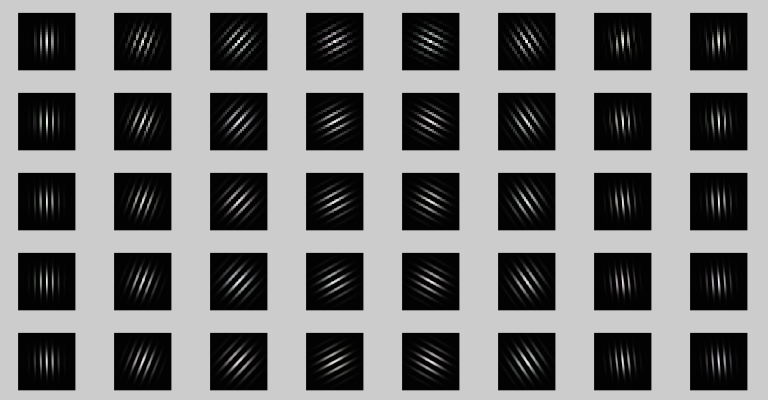
A Shadertoy shader for this pattern:

```glsl
// Grid of dark square tiles, each holding a tilted striped wavelet with a Gaussian falloff.

const vec2 GRID = vec2(8.0, 5.0);            // repeats across and down
const vec2 TILE_CENTER = vec2(0.487, 0.480); // tile centre within its cell
const vec2 TILE_SIZE = vec2(0.597, 0.718);   // tile side as a share of its cell
const vec3 PAPER = vec3(0.80);
const vec3 TILE_DARK = vec3(0.008);
const float STRIPE_PEAK = 0.96;
const float SPACING_UPRIGHT = 0.104;         // stripe period, in tile sides
const float SPACING_DIAGONAL = 0.137;
const float SPREAD_ACROSS = 1.20;            // envelope sigma, in stripe periods
const float SPREAD_ALONG = 1.22;
const float COARSE_SAMPLES = 21.0;           // samples per tile in the top row
const float SAMPLES_PER_ROW = 6.0;           // added for each row further down
const float ANGLE_JITTER = 1.5;              // degrees
const float TINT_AMOUNT = 0.07;

// Stripe direction of each column, in degrees from horizontal
const float STRIPE_ANGLE[8] = float[8](90.0, 69.0, 47.0, 29.0, -28.0, -56.0, 97.0, 94.0);

vec3 hash32(vec2 p) {
    vec3 q = fract(vec3(p.xyx) * vec3(0.1031, 0.1030, 0.0973));
    q += dot(q, q.yxz + 33.33);
    return fract((q.xxy + q.yzz) * q.zyx);
}

// Snaps a tile position to sample centres, blending over one pixel at sample edges
vec2 snapToSamples(vec2 p, float samples, vec2 pixel) {
    vec2 g = p * samples + 0.5;
    vec2 border = floor(g + 0.5);
    vec2 blend = clamp((g - border) / min(pixel * samples, 1.0), -0.5, 0.5);
    return (border + blend - 0.5) / samples;
}

// Positive half of a cosine wave under a Gaussian envelope
float wavelet(vec2 p, float angle) {
    vec2 direction = vec2(cos(angle), sin(angle));
    float diagonal = sin(2.0 * angle);
    float spacing = mix(SPACING_UPRIGHT, SPACING_DIAGONAL, diagonal * diagonal);
    float along = dot(p, direction) / spacing;
    float across = dot(p, vec2(direction.y, -direction.x)) / spacing;
    vec2 falloff = vec2(along / SPREAD_ALONG, across / SPREAD_ACROSS);
    return max(cos(6.28319 * across), 0.0) * exp(-0.5 * dot(falloff, falloff));
}

// Antialiased coverage of the unit square
float squareMask(vec2 p, vec2 pixel) {
    vec2 cover = clamp((0.5 - abs(p)) / pixel + 0.5, 0.0, 1.0);
    return cover.x * cover.y;
}

void mainImage(out vec4 fragColor, in vec2 fragCoord) {
    // Cell and position within the tile
    vec2 gridPos = fragCoord / iResolution.xy * GRID;
    vec2 cell = mod(floor(gridPos), GRID);
    vec2 p = (fract(gridPos) - TILE_CENTER) / TILE_SIZE;
    vec2 pixel = GRID / (iResolution.xy * TILE_SIZE);

    // Variation between tiles: sampling by row, angle by column, slight tint
    vec3 random = hash32(cell + 1.0);
    float rowFromTop = GRID.y - 1.0 - cell.y;
    float samples = COARSE_SAMPLES + SAMPLES_PER_ROW * rowFromTop;
    float angle = radians(STRIPE_ANGLE[int(cell.x)] + (random.x - 0.5) * 2.0 * ANGLE_JITTER);
    vec3 tint = 1.0 - TINT_AMOUNT * random;

    // Wavelet on the tile, tile on the paper
    float glow = wavelet(snapToSamples(p, samples, pixel), angle);
    vec3 tile = TILE_DARK + STRIPE_PEAK * glow * tint;
    fragColor = vec4(mix(PAPER, tile, squareMask(p, pixel)), 1.0);
}
```
